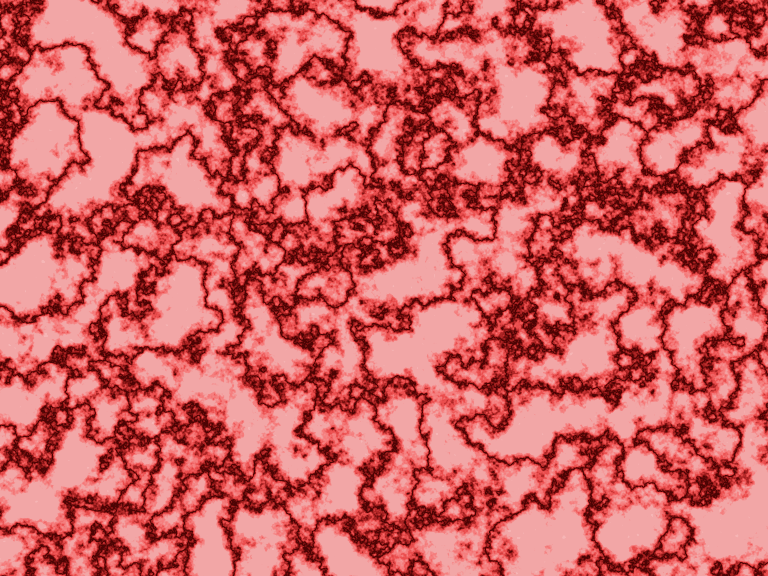
This texture is drawn by a Shadertoy shader. Its source:

```glsl
const float BASE_SCALE = 8.0;     // coarse noise cells per canvas height
const int OCTAVES = 6;
const float GAIN = 0.61;          // strength of each finer octave
const float FLECK_SCALE = 100.0;
const float FLECK_LEVEL = 0.40;
const float FLECK_STRENGTH = 0.45;

const vec3 MAROON = vec3(0.30, 0.015, 0.015);
const vec3 OXBLOOD = vec3(0.47, 0.06, 0.06);
const vec3 CRIMSON = vec3(0.68, 0.14, 0.14);
const vec3 SCARLET = vec3(0.92, 0.30, 0.30);
const vec3 CORAL = vec3(0.96, 0.49, 0.49);
const vec3 ROSE = vec3(0.95, 0.65, 0.65);
const vec3 FLECK = vec3(0.98, 0.78, 0.78);

// Rotation by about 37 degrees, hides the lattice between octaves
const mat2 TURN = mat2(0.8, 0.6, -0.6, 0.8);

vec2 hashGradient(vec2 cell) {
    vec2 h = vec2(dot(cell, vec2(127.1, 311.7)), dot(cell, vec2(269.5, 183.3)));
    return 2.0 * fract(sin(h) * 43758.5453) - 1.0;
}

float gradientNoise(vec2 p) {
    vec2 cell = floor(p);
    vec2 f = fract(p);
    vec2 u = f * f * f * (f * (f * 6.0 - 15.0) + 10.0);
    vec2 e = vec2(1.0, 0.0);
    float a = dot(hashGradient(cell), f);
    float b = dot(hashGradient(cell + e.xy), f - e.xy);
    float c = dot(hashGradient(cell + e.yx), f - e.yx);
    float d = dot(hashGradient(cell + e.xx), f - e.xx);
    return mix(mix(a, b, u.x), mix(c, d, u.x), u.y);
}

float fractalNoise(vec2 p) {
    float sum = 0.0;
    float amplitude = 1.0;
    for (int i = 0; i < OCTAVES; i++) {
        sum += amplitude * gradientNoise(p);
        p = 2.0 * TURN * p + vec2(17.3, 9.7);
        amplitude *= GAIN;
    }
    return sum;
}

// Dark at the zero crossings of the noise, pale far from them
vec3 veinColor(float height) {
    vec3 color = mix(MAROON, OXBLOOD, smoothstep(0.008, 0.032, height));
    color = mix(color, CRIMSON, smoothstep(0.032, 0.064, height));
    color = mix(color, SCARLET, smoothstep(0.064, 0.112, height));
    color = mix(color, CORAL, smoothstep(0.112, 0.185, height));
    return mix(color, ROSE, smoothstep(0.185, 0.270, height));
}

void mainImage(out vec4 fragColor, in vec2 fragCoord) {
    vec2 uv = fragCoord / iResolution.y;

    // Folded fractal noise forms the curled veins
    float height = abs(fractalNoise(TURN * uv * BASE_SCALE + 31.7));
    vec3 color = veinColor(height);

    // Sparse pale flecks inside the smooth patches
    float grain = gradientNoise(TURN * uv * FLECK_SCALE + 5.3);
    float fleck = smoothstep(FLECK_LEVEL, FLECK_LEVEL + 0.1, grain);
    fleck *= smoothstep(0.22, 0.32, height);
    color = mix(color, FLECK, fleck * FLECK_STRENGTH);

    fragColor = vec4(color, 1.0);
}
```
